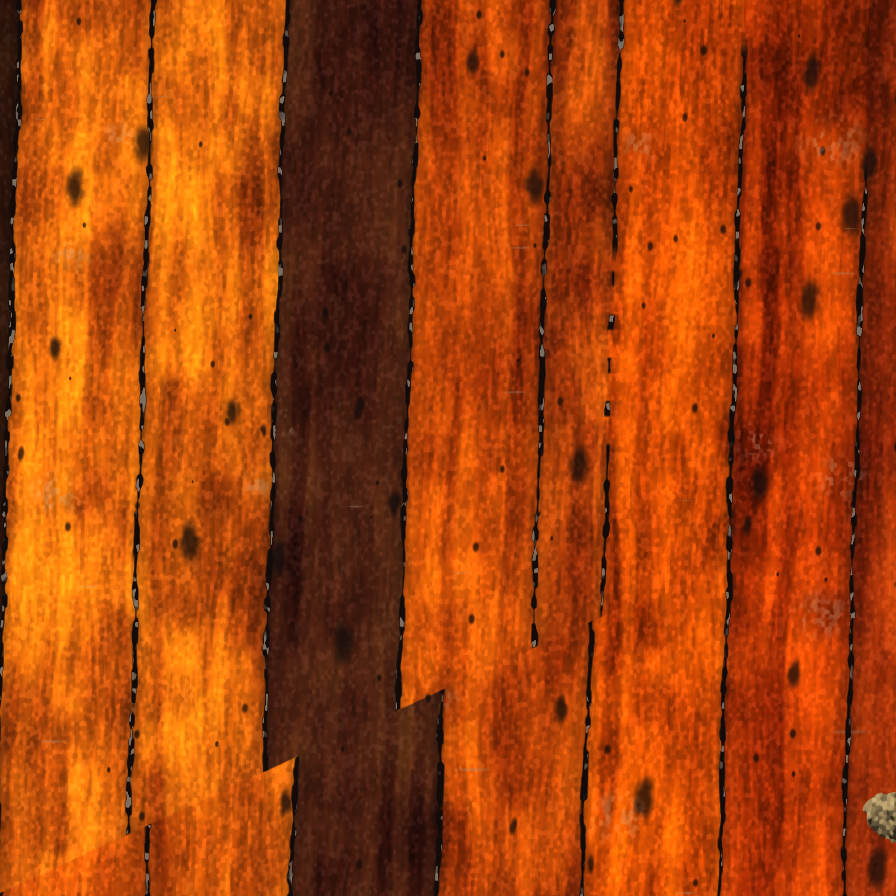
This texture is drawn by a WebGL 1 fragment shader. Its source:

```glsl
precision highp float;
// Weathered, slightly slanted wooden planks with dark gaps and a stepped joint.
uniform vec2 u_resolution;

const vec3 AMBER = vec3(0.84, 0.37, 0.05);
const vec3 ORANGE = vec3(0.84, 0.30, 0.02);
const vec3 RUST = vec3(0.71, 0.25, 0.03);
const vec3 RED = vec3(0.70, 0.20, 0.02);
const vec3 MAROON = vec3(0.55, 0.15, 0.03);
const vec3 WALNUT = vec3(0.27, 0.11, 0.06);
const vec3 GAP = vec3(0.07, 0.045, 0.04);
const vec3 DUST = vec3(0.62, 0.56, 0.50);
const float SLANT = 0.03;        // sideways lean over the full height
const float GAP_WIDTH = 0.0028;  // half width of a gap
const float SOFT = 0.0014;       // edge smoothing
const float GRAIN = 0.55;        // contrast of fine fibres
const float STREAK = 0.45;       // contrast of long streaks
const float MOTTLE = 0.42;       // contrast of broad patches

vec2 hash2(vec2 p) {
  vec3 q = fract(p.xyx * vec3(0.1031, 0.1030, 0.0973));
  q += dot(q, q.yzx + 33.33);
  return fract((q.xx + q.yz) * q.zy);
}

// Smooth cellular noise: cell values blended by nearness, centred on zero.
float softCells(vec2 p) {
  vec2 cell = floor(p);
  float sum = 0.0, total = 0.0;
  for (int j = -1; j <= 1; j++) {
    for (int i = -1; i <= 1; i++) {
      vec2 c = cell + vec2(float(i), float(j));
      vec2 d = c + 0.15 + 0.7 * hash2(c) - p;
      float weight = exp(-7.0 * dot(d, d));
      sum += weight * hash2(c + 71.0).x;
      total += weight;
    }
  }
  return sum / total - 0.5;
}

// Sparse marks, one in some of the cells.
float marks(vec2 p, float density, float radius) {
  vec2 cell = floor(p);
  float ink = 0.0;
  for (int j = -1; j <= 1; j++) {
    for (int i = -1; i <= 1; i++) {
      vec2 c = cell + vec2(float(i), float(j));
      vec2 pick = hash2(c + 19.0);
      float size = radius * (0.4 + pick.y);
      float d = length(c + hash2(c) - p);
      ink = max(ink, step(pick.x, density) * (1.0 - smoothstep(0.3 * size, size, d)));
    }
  }
  return ink;
}

float seamAt(float i) {
  return i < 4.5 ? 0.023 + 0.1485 * i : 0.693 + 0.139 * (i - 5.0);
}

vec3 plankTone(float i) {
  if (i < -0.5) return WALNUT * 0.6;
  if (i < 0.5) return AMBER;
  if (i < 1.5) return AMBER * 0.96;
  if (i < 2.5) return WALNUT;
  if (i < 3.5) return RUST;
  if (i < 4.5) return RUST * vec3(1.04, 1.1, 1.3);
  if (i < 5.5) return ORANGE;
  return i < 6.5 ? RED : MAROON;
}

// Plank colour in rgb, gap darkness in a.
vec4 planks(float s, float y, float lower, float rough) {
  vec3 tone = plankTone(-1.0);
  float ink = 0.0;
  for (int k = 0; k < 8; k++) {
    float i = float(k);
    float wobble = 0.0012 * sin(y * 23.0 + i * 2.1) + 0.0006 * sin(y * 81.0 + i);
    float d = s - seamAt(i) - wobble;
    float id = (k == 4 && lower > 0.5) ? 5.0 : i;
    tone = mix(tone, plankTone(id), smoothstep(-SOFT, SOFT, d));
    float shown = 1.0;
    if (k == 5) {
      float broken = smoothstep(0.48, 0.52, y) * (1.0 - smoothstep(0.70, 0.73, y));
      shown = (1.0 - lower) * mix(1.0, smoothstep(0.2, 0.7, sin(y * 130.0)), broken);
    }
    if (k == 6) shown = 1.0 - smoothstep(0.93, 0.97, y);
    if (k == 7) shown = 1.0 - smoothstep(0.80, 0.83, y);
    float width = GAP_WIDTH * (0.9 + 1.3 * rough);
    float line = 1.0 - smoothstep(width - SOFT, width + SOFT, abs(d));
    float halo = 0.38 * exp(-abs(d) / 0.007);
    ink = max(ink, shown * max(line, halo));
  }
  return vec4(tone, ink);
}

void main() {
  vec2 uv = gl_FragCoord.xy / u_resolution;
  float s = uv.x + SLANT * (1.0 - uv.y);
  vec2 p = vec2(s, uv.y);

  // Boards above and below the diagonal joint
  float rough = softCells(p * vec2(90.0, 75.0));
  float shift = (0.008 + 0.083 * uv.x) * (1.0 - smoothstep(0.66, 0.74, uv.x));
  float joint = 0.003 + 0.46 * uv.x - uv.y;
  float lower = smoothstep(-SOFT, SOFT, joint);
  vec4 low = planks(s - shift, uv.y, 1.0, rough);
  low.rgb *= mix(vec3(0.96, 0.84, 0.75), vec3(1.0), smoothstep(0.1, 0.4, uv.x));
  vec4 board = mix(planks(s, uv.y, 0.0, rough), low, lower);

  // Wood figure: fibres, streaks and patches
  float bend = 0.004 * sin(uv.y * 9.0 + s * 21.0) + 0.002 * sin(uv.y * 23.0 - s * 40.0);
  float fibre = softCells(vec2(s + bend, uv.y) * vec2(230.0, 36.0));
  float grit = softCells(p * vec2(240.0, 190.0));
  float streak = softCells(vec2(s + bend, uv.y) * vec2(62.0, 3.5));
  float patches = softCells(p * vec2(11.0, 7.0)) + 0.6 * softCells(p * vec2(29.0, 21.0) + 9.0);
  float aged = smoothstep(0.78, 1.0, uv.x) * smoothstep(0.35, 1.0, uv.y);
  float light = 1.0 + 0.55 * GRAIN * (fibre + 0.8 * grit) + STREAK * streak + MOTTLE * patches;
  vec3 color = board.rgb * (light - 0.22 * aged);
  color.g *= 1.0 + 0.25 * (streak + patches);
  color += vec3(0.02, 0.025, 0.025) * smoothstep(0.1, 0.35, grit);

  // Knots, pinholes and pale scuffs
  float worn = mix(0.10, 0.32, smoothstep(0.75, 0.9, uv.x));
  float knots = marks((p + 0.004 * rough) * vec2(20.0, 9.0), worn, 0.22);
  float pinholes = marks(p * vec2(38.0, 24.0) + 5.0, 0.09, 0.14);
  color = mix(color, GAP, 0.75 * max(knots, pinholes));
  float scuffs = marks(p * vec2(9.0, 11.0) + 31.0, 0.10, 0.3) * smoothstep(-0.1, 0.4, grit + rough);
  float scratches = marks(p * vec2(12.0, 110.0) + 47.0, 0.015, 0.25);
  color = mix(color, DUST, 0.3 * max(scuffs, scratches));

  // Gaps with bits of pale dust
  float dust = smoothstep(0.18, 0.38, softCells(p * vec2(210.0, 120.0) + 3.0));
  vec3 gapColor = mix(GAP, DUST, 0.75 * dust * smoothstep(0.6, 1.0, board.a));
  color = mix(color, gapColor, board.a);

  // Pebble at the right edge
  vec2 q = (uv - vec2(0.995, 0.088)) / vec2(0.032, 0.027);
  float pebble = 1.0 - smoothstep(0.92, 1.0, length(q) + 0.3 * rough);
  color = mix(color, DUST * vec3(0.9, 0.85, 0.65) * (0.85 + 0.25 * q.y + grit), pebble);
  gl_FragColor = vec4(clamp(color, 0.0, 1.0), 1.0);
}
```
